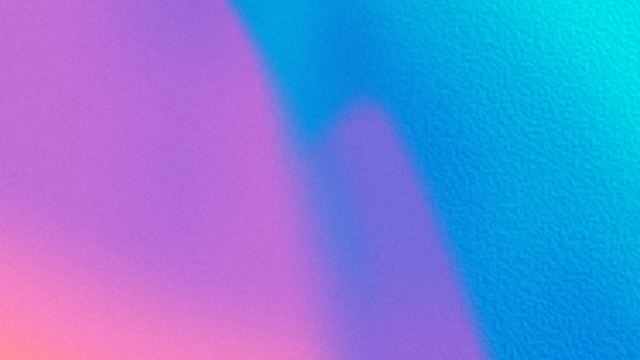
A Shadertoy shader for this background:

```glsl
const vec3 DEEP_BLUE = vec3(0.02, 0.54, 0.88);
const vec3 SKY_BLUE = vec3(0.01, 0.66, 0.88);
const vec3 CYAN = vec3(0.00, 0.87, 0.91);
const vec3 FOLD_BLUE = vec3(0.04, 0.50, 0.84);
const vec3 VALLEY_BLUE = vec3(0.27, 0.48, 0.87);
const vec3 VIOLET = vec3(0.46, 0.42, 0.86);
const vec3 WARM_VIOLET = vec3(0.60, 0.40, 0.85);
const vec3 ORCHID = vec3(0.76, 0.43, 0.85);
const vec3 PINK = vec3(0.97, 0.51, 0.76);
const vec3 CORAL = vec3(1.00, 0.56, 0.62);
const float BUMP_SCALE = 105.0;
const float BUMP_STRENGTH = 0.085;
const float GRAIN_SCALE = 240.0;
const float GRAIN_STRENGTH = 0.036;

float hash(vec2 p) {
    vec3 q = fract(vec3(p.xyx) * 0.1031);
    q += dot(q, q.yzx + 33.33);
    return fract((q.x + q.y) * q.z);
}

float noise(vec2 p) {
    vec2 cell = floor(p), f = fract(p);
    f = f * f * (3.0 - 2.0 * f);
    float low = mix(hash(cell), hash(cell + vec2(1, 0)), f.x);
    float high = mix(hash(cell + vec2(0, 1)), hash(cell + vec2(1, 1)), f.x);
    return mix(low, high, f.y);
}

float glow(vec2 p, vec2 center, vec2 radius) {
    vec2 d = (p - center) / radius;
    return exp(-dot(d, d));
}

// Blue cloth, lit from the upper right
vec3 blueCloth(vec2 uv) {
    float light = 0.35 + 0.8 * (uv.x - 0.95) + 0.4 * (uv.y - 0.92);
    light = 0.5 * (light + sqrt(light * light + 0.002));
    vec3 color = mix(DEEP_BLUE, SKY_BLUE, smoothstep(0.0, 0.15, light));
    color = mix(color, CYAN, smoothstep(0.11, 0.37, light));
    color = mix(color, SKY_BLUE, 0.6 * glow(uv, vec2(0.82, 0.42), vec2(0.09, 0.25)));
    color = mix(color, SKY_BLUE, 0.7 * glow(uv, vec2(0.44, 0.97), vec2(0.08, 0.30)));
    return mix(color, FOLD_BLUE, 0.6 * glow(uv, vec2(0.545, 0.84), vec2(0.05, 0.17)));
}

// Orchid sheet warming towards the lower left
vec3 orchidSheet(vec2 uv) {
    float warmth = uv.y + 0.85 * uv.x;
    vec3 color = mix(ORCHID, WARM_VIOLET, 0.9 * glow(uv, vec2(0.30, 1.02), vec2(0.13, 0.26)));
    color = mix(color, WARM_VIOLET, 0.35 * glow(uv, vec2(0.28, 0.52), vec2(0.10, 0.24)));
    color = mix(color, PINK, 1.0 - smoothstep(0.14, 0.54, warmth));
    color = mix(color, PINK, 0.55 * glow(uv, vec2(0.40, -0.06), vec2(0.18, 0.18)));
    return mix(color, CORAL, 1.0 - smoothstep(-0.03, 0.22, warmth));
}

void mainImage(out vec4 fragColor, in vec2 fragCoord) {
    vec2 uv = fragCoord / iResolution.xy;
    vec2 p = fragCoord / iResolution.y;
    float drop = 1.0 - uv.y;

    // Curved borders of the sheet and of the violet lobe
    float sheetEdge = 0.358 + drop * (0.37 + drop * (-0.34 + drop * 0.14));
    float sheetSoftness = mix(0.022, 0.070, smoothstep(0.0, 0.7, drop));
    float sheet = 1.0 - smoothstep(-sheetSoftness, sheetSoftness, uv.x - sheetEdge);
    float fall = max(drop - 0.235, 0.0);
    float lobeEdge = 0.565 + 0.129 * sqrt(fall) + 0.118 * fall;
    float tilt = 0.555 - uv.x;
    float lobeTop = 0.235 + 0.9 * (sqrt(tilt * tilt + 0.0006) + tilt);
    float lobe = 1.0 - smoothstep(-0.030, 0.022, uv.x - lobeEdge);
    lobe *= smoothstep(-0.03, 0.10, drop - lobeTop);

    // Violet lobe, bluer along its left valley
    float across = smoothstep(0.0, 0.11, uv.x - sheetEdge);
    vec3 lobeColor = mix(VALLEY_BLUE, VIOLET, max(across, smoothstep(0.5, 0.95, drop)));
    lobeColor = mix(lobeColor, WARM_VIOLET, smoothstep(0.65, 1.05, drop) * (0.3 + 0.6 * across));

    vec3 color = mix(blueCloth(uv), lobeColor, lobe);
    color = mix(color, orchidSheet(uv), sheet);

    // Embossed bumps on the cloth, fine grain everywhere
    vec2 q = p * BUMP_SCALE;
    float bump = noise(q) - noise(q + vec2(0.45, 0.45));
    float cloth = (1.0 - sheet) * (1.0 - lobe) * smoothstep(0.45, 0.8, uv.x);
    color += BUMP_STRENGTH * bump * cloth * vec3(0.5, 1.0, 0.8);
    color += GRAIN_STRENGTH * (noise(p * GRAIN_SCALE) - 0.5);

    fragColor = vec4(clamp(color, 0.0, 1.0), 1.0);
}
```
